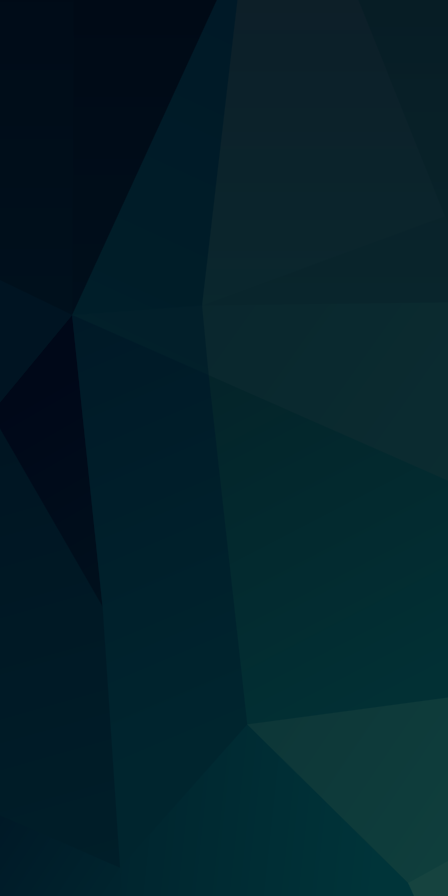
This background is drawn by a Shadertoy shader. Its source:

```glsl
// Dark teal low-poly backdrop: large faceted planes, each with a soft gradient.

// Mesh corners: x spans 0..1, y spans 0..2 from the bottom
const vec2 LEFT_HUB   = vec2(0.161, 1.297);
const vec2 LEFT_TIP   = vec2(-0.020, 1.078);
const vec2 LEFT_KNEE  = vec2(0.229, 0.646);
const vec2 LOW_HUB    = vec2(0.268, 0.063);
const vec2 LOW_FOOT   = vec2(0.273, 0.0);
const vec2 LOW_LEFT   = vec2(0.0, 0.180);
const vec2 SKY_LEFT   = vec2(0.0, 1.375);
const vec2 SKY_TOP    = vec2(0.165, 2.0);
const vec2 TOP_A      = vec2(0.484, 2.0);
const vec2 TOP_B      = vec2(0.530, 2.0);
const vec2 TOP_C      = vec2(0.800, 2.0);
const vec2 MID_HUB    = vec2(0.451, 1.318);
const vec2 MID_KNEE   = vec2(0.466, 1.161);
const vec2 RIGHT_HUB  = vec2(0.552, 0.383);
const vec2 RIGHT_TOP  = vec2(1.0, 1.500);
const vec2 RIGHT_MID  = vec2(1.0, 1.325);
const vec2 RIGHT_RISE = vec2(1.0, 1.520);
const vec2 RIGHT_FOLD = vec2(1.0, 0.927);
const vec2 RIGHT_LOW  = vec2(1.0, 0.443);
const vec2 CORNER     = vec2(0.911, 0.029);
const vec2 CORNER_TOP = vec2(1.0, 0.078);
const vec2 CORNER_LOW = vec2(0.924, 0.0);

// Facet colours
const vec3 INK        = vec3(0.000, 0.030, 0.095);
const vec3 MIDNIGHT   = vec3(0.000, 0.045, 0.092);
const vec3 NIGHT      = vec3(0.000, 0.063, 0.112);
const vec3 NAVY       = vec3(0.000, 0.080, 0.132);
const vec3 DEEP_BLUE  = vec3(0.000, 0.098, 0.152);
const vec3 DEEP_TEAL  = vec3(0.000, 0.118, 0.160);
const vec3 CYAN_SHADE = vec3(0.000, 0.145, 0.182);
const vec3 SLATE      = vec3(0.050, 0.120, 0.158);
const vec3 SLATE_TEAL = vec3(0.040, 0.152, 0.178);
const vec3 DUSK       = vec3(0.028, 0.112, 0.145);
const vec3 PINE       = vec3(0.042, 0.172, 0.190);
const vec3 FOREST     = vec3(0.015, 0.140, 0.162);
const vec3 TEAL       = vec3(0.008, 0.188, 0.205);
const vec3 LAGOON     = vec3(0.000, 0.205, 0.225);
const vec3 MOSS       = vec3(0.052, 0.212, 0.218);
const vec3 JADE       = vec3(0.058, 0.244, 0.236);
const vec3 PALE_JADE  = vec3(0.085, 0.264, 0.248);

// Shift in brightness across the faint secondary folds
const float FAINT_FOLD = 0.006;

// Smooth coverage of the half-plane left of the directed line a -> b
float side(vec2 p, vec2 a, vec2 b) {
    vec2 e = normalize(b - a);
    vec2 q = p - a;
    return clamp((e.x * q.y - e.y * q.x) * iResolution.y * 0.4 + 0.5, 0.0, 1.0);
}

// Linear gradient running from point a to point b
vec3 ramp(vec2 p, vec2 a, vec2 b, vec3 ca, vec3 cb) {
    vec2 e = b - a;
    return mix(ca, cb, clamp(dot(p - a, e) / dot(e, e), 0.0, 1.0));
}

// Facets on the left edge
vec3 leftFacets(vec2 p) {
    vec3 col = ramp(p, LEFT_TIP, LOW_HUB, NAVY, DEEP_TEAL);
    col = mix(col, ramp(p, LOW_LEFT, LOW_FOOT, DEEP_BLUE, CYAN_SHADE),
              side(p, LOW_HUB, LOW_LEFT));
    float shard = side(p, LEFT_HUB, LEFT_TIP) * side(p, LEFT_KNEE, LEFT_HUB)
                * side(p, LEFT_TIP, LEFT_KNEE);
    col = mix(col, ramp(p, LEFT_TIP, LEFT_KNEE, INK, NIGHT), shard);
    vec3 sky = ramp(p, vec2(0.161, 2.0), LEFT_HUB, MIDNIGHT, NIGHT);
    sky -= FAINT_FOLD * side(p, SKY_TOP, LEFT_HUB) * vec3(0.0, 1.0, 1.0);
    sky = mix(sky, NAVY, side(p, LEFT_HUB, SKY_LEFT));
    return mix(col, sky, side(p, LEFT_TIP, LEFT_HUB));
}

// Facets above the long diagonal fold
vec3 upperFacets(vec2 p) {
    vec3 col = ramp(p, TOP_A, LEFT_HUB, DEEP_BLUE, DEEP_TEAL);
    col += FAINT_FOLD * side(p, MID_HUB, LEFT_HUB);
    vec3 pane = ramp(p, vec2(0.7, 2.0), vec2(0.7, 1.32), SLATE, SLATE_TEAL);
    pane -= FAINT_FOLD * side(p, RIGHT_RISE, MID_HUB);
    pane = mix(pane, ramp(p, MID_HUB, RIGHT_FOLD, SLATE_TEAL, PINE),
               side(p, RIGHT_MID, MID_HUB));
    pane = mix(pane, ramp(p, vec2(1.0, 2.0), RIGHT_TOP, DUSK, vec3(0.033, 0.135, 0.162)),
               side(p, TOP_C, RIGHT_TOP));
    return mix(col, pane, side(p, TOP_B, MID_HUB) * side(p, MID_HUB, MID_KNEE));
}

// Facets below the long diagonal fold
vec3 lowerFacets(vec2 p) {
    vec3 col = ramp(p, LEFT_HUB, RIGHT_HUB, DEEP_BLUE, CYAN_SHADE);
    col = mix(col, ramp(p, MID_KNEE, vec2(0.85, 0.42), FOREST, TEAL),
              side(p, MID_KNEE, RIGHT_HUB));
    vec3 floorCol = ramp(p, LOW_HUB, vec2(0.85, 0.0), CYAN_SHADE, LAGOON);
    col = mix(col, floorCol, side(p, RIGHT_HUB, LOW_HUB) * side(p, CORNER, RIGHT_HUB));
    col = mix(col, ramp(p, RIGHT_HUB, CORNER_TOP, MOSS, JADE),
              side(p, RIGHT_LOW, RIGHT_HUB) * side(p, RIGHT_HUB, CORNER));
    return mix(col, PALE_JADE, side(p, CORNER_TOP, CORNER) * side(p, CORNER, CORNER_LOW));
}

void mainImage(out vec4 fragColor, in vec2 fragCoord) {
    vec2 p = fragCoord / iResolution.xy * vec2(1.0, 2.0);
    vec3 left = leftFacets(p);

    // Below the fold: right of the bent seam lie the central facets
    float seam = max(side(p, LEFT_HUB, LEFT_KNEE), side(p, LEFT_KNEE, LOW_HUB));
    vec3 lower = mix(left, lowerFacets(p), seam);

    // Above the fold: right of the sky edge lie the upper facets
    vec3 upper = mix(left, upperFacets(p), side(p, TOP_A, LEFT_HUB));

    fragColor = vec4(mix(upper, lower, side(p, RIGHT_FOLD, LEFT_HUB)), 1.0);
}
```
